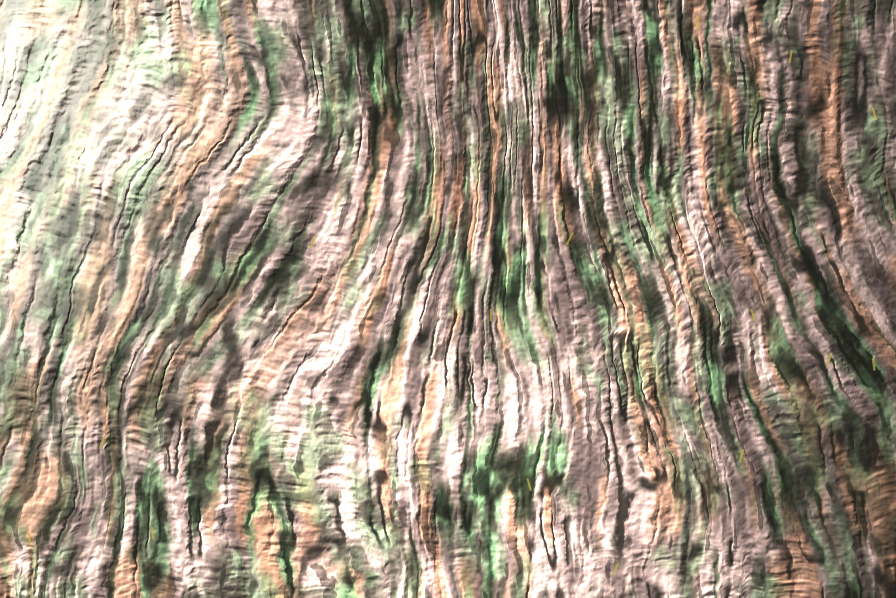
Write a Shadertoy shader that draws this texture.

```glsl
// Furrowed tree bark: fibrous strands sweep outwards from a straight trunk core.
// Level lines of stretched noise in a bent flow field make branching mossy
// grooves; cross wrinkles and fibres add a height field lit from the upper left.

const vec3 UMBER  = vec3(0.45, 0.38, 0.36);
const vec3 PINK   = vec3(0.84, 0.72, 0.68);
const vec3 RUST   = vec3(0.75, 0.54, 0.41);
const vec3 SHADOW = vec3(0.20, 0.22, 0.17);
const vec3 MOSS   = vec3(0.46, 0.60, 0.43);
const vec3 CRACK  = vec3(0.12, 0.12, 0.10);
const vec3 GLARE  = vec3(0.97, 1.00, 0.93);
const vec3 NEEDLE = vec3(0.78, 0.70, 0.28);

const float SWEEP     = 0.27;   // sideways travel of the outer strands
const float CORE_X    = 0.84;   // where the strands run straight
const float STRANDS   = 23.0;   // main strands per canvas height
const float SPLITS    = 55.0;   // finer splits per canvas height
const float WRINKLES  = 120.0;
const float FIBRES    = 130.0;
const float RELIEF    = 0.66;
const float LIGHT_STEP = 0.0018;

struct Bark { float height, groove, crack, flow; };

float hash(vec2 p) {
    vec3 q = fract(vec3(p.xyx) * 0.1031);
    q += dot(q, q.yzx + 33.33);
    return fract((q.x + q.y) * q.z);
}

float noise(vec2 p) {
    vec2 i = floor(p), f = fract(p);
    f = f * f * (3.0 - 2.0 * f);
    return mix(mix(hash(i), hash(i + vec2(1, 0)), f.x),
               mix(hash(i + vec2(0, 1)), hash(i + vec2(1, 1)), f.x), f.y);
}

float fbm(vec2 p) {
    return 0.55 * noise(p) + 0.30 * noise(p * 2.1 + 5.3) + 0.15 * noise(p * 4.3 + 9.7);
}

float bump(vec2 p, vec2 centre, vec2 radius) {
    vec2 d = (p - centre) / radius;
    return exp(-dot(d, d));
}

// x: coordinate across the strands, y: sideways slope of the strand
vec2 flowField(vec2 p) {
    float side = tanh((p.x - CORE_X) / 0.38);
    float bend = -SWEEP * side;
    float centre = 0.48 + 0.22 * smoothstep(0.6, 0.0, p.x);
    float halfSpan = 0.22 + 0.18 * abs(side);
    float t = clamp((p.y - centre + halfSpan) / (2.0 * halfSpan), 0.0, 1.0);
    float warp = 0.13 * (noise(p * vec2(3.0, 2.6) + 4.0) - 0.5)
               + 0.045 * (noise(p * vec2(8.0, 6.0)) - 0.5)
               + 0.012 * (noise(p * vec2(24.0, 17.0)) - 0.5);
    return vec2(p.x - bend * t * t * (3.0 - 2.0 * t) + warp,
                bend * 3.0 * t * (1.0 - t) / halfSpan);
}

Bark bark(vec2 p) {
    vec2 flow = flowField(p);
    float u = flow.x + 0.010 * (fbm(p * vec2(75.0, 60.0)) - 0.5);

    // branching grooves along the level lines of stretched noise
    float field = 0.72 * noise(vec2(u * STRANDS, p.y * 2.8))
                + 0.28 * noise(vec2(u * STRANDS * 2.3 + 7.0, p.y * 7.0));
    float rim = abs(field - 0.5);
    float open = smoothstep(0.25, 0.75, fbm(vec2(u * 11.0 + 3.0, p.y * 5.5)));
    float groove = open * (1.0 - smoothstep(0.06 * open, 0.04 + 0.16 * open, rim));
    float split = abs(noise(vec2(u * SPLITS + 31.0, p.y * 8.0)) - 0.5);
    float sparse = smoothstep(0.42, 0.62, noise(vec2(u * 18.0 + 50.0, p.y * 8.0)));
    float broken = smoothstep(0.28, 0.55, noise(p * vec2(36.0, 26.0) + 8.0));
    float pits = 1.0 - smoothstep(0.14, 0.27, noise(vec2(u * 85.0, p.y * 22.0) + 70.0));
    float crack = max(open * broken * (1.0 - smoothstep(0.015, 0.08, rim)),
                      max(sparse * broken * (1.0 - smoothstep(0.03, 0.15, split)), 0.6 * pits));

    // wrinkles run across the strands, fibres along them
    float q = u * STRANDS * 0.8 + 0.8 * noise(vec2(u * 9.0, p.y * 2.0));
    float id = floor(q), local = q - id - 0.5;
    float v = p.y + (flow.y * local + 0.5 * local * local) / STRANDS
            + 0.014 * noise(p * 20.0);
    float wrinkle = noise(vec2(local * 2.0 + id * 17.0, v * WRINKLES))
                  + 0.4 * noise(vec2(local * 5.0 + id * 11.0, v * WRINKLES * 1.8)) - 0.7;
    float core = bump(p, vec2(0.88, 0.5), vec2(0.13, 0.6));
    float amount = (0.2 + 1.2 * noise(p * 6.0 + 2.0)) * (1.0 - 0.65 * core)
                 * (1.0 - smoothstep(0.34, 0.50, abs(local))) * (1.0 - 0.5 * groove);
    float height = 0.0075 * smoothstep(0.0, 0.36, rim)
                 + 0.0026 * smoothstep(0.0, 0.30, split)
                 + 0.0050 * amount * wrinkle
                 + 0.0017 * noise(vec2(u * FIBRES, p.y * 16.0))
                 + 0.0026 * noise(p * 78.0) + 0.0013 * noise(p * 165.0);
    return Bark(height, groove, crack, u);
}

// Small fallen needles, one candidate in each grid cell
float needles(vec2 p) {
    vec2 cell = floor(p * 14.0);
    vec2 d = fract(p * 14.0) - 0.3 - 0.4 * vec2(hash(cell), hash(cell + 31.0));
    d.x -= d.y * (hash(cell + 57.0) - 0.5);
    d.y -= clamp(d.y, -0.12, 0.12);
    return step(0.94, hash(cell + 83.0)) * (1.0 - smoothstep(0.01, 0.045, length(d)));
}

void mainImage(out vec4 fragColor, in vec2 fragCoord) {
    vec2 p = fragCoord / iResolution.y;
    p.x *= 1.5 * iResolution.y / iResolution.x;
    Bark b = bark(p);
    float lee = bark(p + LIGHT_STEP * vec2(-0.6, 0.8)).height;
    float shade = clamp(1.0 + RELIEF * (b.height - lee) / LIGHT_STEP, 0.40, 1.70);

    // streaked wood, with moss in the grooves and in thin films
    float glow = bump(p, vec2(0.0, 0.92), vec2(0.30, 0.46));
    vec3 wood = mix(UMBER, PINK, smoothstep(0.28, 0.66, fbm(vec2(b.flow * 32.0, p.y * 8.0))));
    float rust = smoothstep(0.50, 0.80, noise(vec2(b.flow * 42.0 + 9.0, p.y * 6.0)));
    wood = mix(wood, RUST, 0.65 * rust);
    vec3 moss = mix(SHADOW, MOSS, smoothstep(0.36, 0.68, fbm(vec2(b.flow * 44.0, p.y * 20.0) + 6.0)));
    float film = smoothstep(0.50, 0.70, fbm(vec2(b.flow * 22.0, p.y * 10.0) + 3.0));
    vec3 col = mix(wood, moss, max(0.95 * b.groove, 0.55 * film + 0.25 * glow));

    // uneven daylight
    float light = 1.18 + 0.75 * glow
                + 0.42 * bump(p, vec2(0.68, 0.12), vec2(0.38, 0.36))
                - 0.32 * bump(p, vec2(0.20, 0.30), vec2(0.20, 0.26))
                - 0.20 * bump(p, vec2(0.80, 1.00), vec2(0.40, 0.25))
                - 0.36 * smoothstep(1.05, 1.45, p.x);
    col *= light * shade * (0.80 + 0.4 * fbm(p * 34.0));
    col = mix(col, CRACK, 0.80 * b.crack * (1.0 - 0.6 * glow));
    col = mix(col, GLARE, 0.66 * glow * smoothstep(0.3, 1.1, shade));
    col = mix(col, NEEDLE, 0.7 * needles(p));
    fragColor = vec4(clamp(col, 0.0, 1.0), 1.0);
}
```
